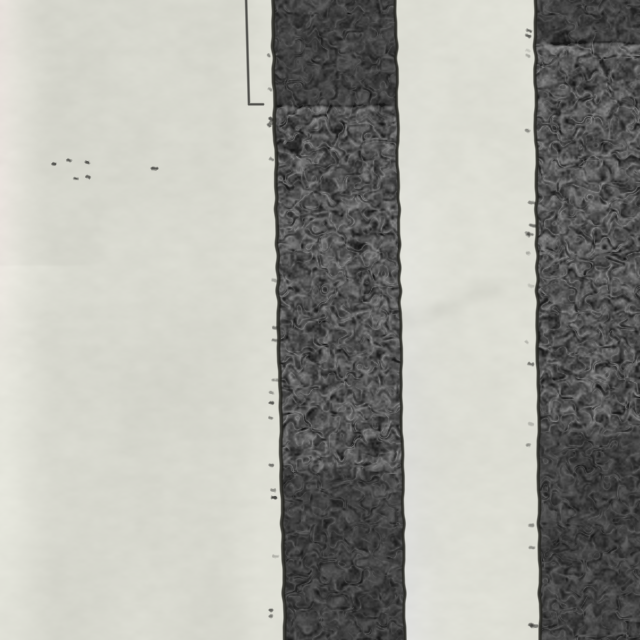
This texture is drawn by a Shadertoy shader. Its source:

```glsl
// Two charcoal bands on aged pale paper, slightly tilted like a worn photocopy.
// Bands are signed distances to leaning edges, filled with warped value noise;
// stacked blocks vary in tone, and looped specks and a thin bracket add wear.

float hash(vec2 p) {
    p = fract(p * vec2(0.1031, 0.1137));
    p += dot(p, p.yx + 33.33);
    return fract((p.x + p.y) * p.x * 17.0 + p.y * 31.0);
}

float noise(vec2 p) {
    vec2 i = floor(p), f = fract(p);
    f = f * f * (3.0 - 2.0 * f);
    return mix(mix(hash(i), hash(i + vec2(1, 0)), f.x),
               mix(hash(i + vec2(0, 1)), hash(i + vec2(1, 1)), f.x), f.y);
}

float fbm(vec2 p) {
    float sum = 0.0, amp = 0.5;
    for (int i = 0; i < 4; i++) {
        sum += amp * noise(p);
        p = p * 2.03 + 17.0;
        amp *= 0.5;
    }
    return sum;
}

float segment(vec2 p, vec2 a, vec2 b) {
    vec2 d = b - a;
    return length(p - a - d * clamp(dot(p - a, d) / dot(d, d), 0.0, 1.0));
}

// Soft coverage of a stroke of the given half width
float stroke(float d, float halfWidth, float px) {
    return 1.0 - smoothstep(halfWidth - px, halfWidth + px, abs(d));
}

vec3 paper(vec2 p, float middleStrip) {
    float shade = mix(0.842, 0.872, middleStrip);
    shade += 0.05 * (1.0 - smoothstep(0.0, 0.09, p.x));
    shade += 0.025 * smoothstep(0.34, 0.42, p.x) * (1.0 - middleStrip);
    shade += 0.05 * (fbm(p * vec2(9.0, 5.0)) - 0.47);
    shade += 0.03 * (fbm(p * vec2(45.0, 75.0) + 40.0) - 0.47);
    // Soft horizontal fold at the left
    float fold = p.y - 0.583 - 0.004 * noise(p * 20.0);
    shade += 0.025 * smoothstep(-0.003, 0.003, -fold) * exp(fold * 14.0)
           * (1.0 - smoothstep(0.06, 0.2, p.x));
    // Faint slanting smudge across the middle strip
    float smudge = p.y - 0.53 - 0.35 * (p.x - 0.72);
    shade -= 0.04 * middleStrip * exp(-smudge * smudge * 2500.0) * noise(p * 35.0);
    vec3 tint = vec3(0.0, 0.002, -0.035);
    tint += vec3(0.018, -0.01, 0.008) * exp(-p.x * 45.0) * smoothstep(0.3, 0.7, p.y);
    tint.b += 0.03 * middleStrip * exp(-abs(p.x - 0.64) * 30.0) * (1.0 - p.y);
    return vec3(shade) + tint;
}

// Mottled fill; the block between low and high is the paler one
vec3 charcoal(vec2 p, float low, float high) {
    float wobble = 0.004 * (noise(p * 60.0) - 0.5);
    float y = p.y + wobble;
    float pale = smoothstep(low - 0.015, low + 0.015, y)
               * (1.0 - smoothstep(high - 0.004, high + 0.004, y));
    vec2 warp = vec2(noise(p * 75.0), noise(p * 75.0 + 50.0));
    float grain = noise(p * vec2(125.0, 155.0) + warp * 2.5);
    float worms = 1.0 - abs(2.0 * noise(p * vec2(95.0, 115.0) + warp * 3.0 + 9.0) - 1.0);
    float fine = noise(p * 290.0);
    float texel = 0.45 * grain + 0.35 * worms + 0.2 * fine - 0.53;
    float value = mix(0.245, 0.31, pale) + texel * mix(0.33, 0.55, pale);
    value += 0.05 * (fbm(p * 14.0) - 0.47);
    // Seam along the top of the pale block: dark line over a bright rim
    float seam = y - high;
    value -= 0.12 * exp(-seam * seam * 200000.0) * smoothstep(0.2, 0.6, noise(p * 40.0));
    value += 0.08 * exp(-pow((seam + 0.007) * 300.0, 2.0)) * noise(p * 90.0);
    return vec3(clamp(value, 0.09, 0.58));
}

void mainImage(out vec4 fragColor, in vec2 fragCoord) {
    vec2 p = fragCoord / iResolution.xy;
    float px = 1.0 / iResolution.y;
    float down = 1.0 - p.y;
    float rough = 0.003 * (noise(vec2(p.y * 55.0, 3.0)) - 0.5);

    // Leaning edges: left band, its right side, and the band cut by the border
    float leftEdge = p.x - 0.426 - 0.019 * down - rough;
    float rightEdge = p.x - 0.618 - 0.015 * down + rough;
    float lastEdge = p.x - 0.836 - 0.008 * down - rough;
    float inFirst = smoothstep(-px, px, leftEdge) * smoothstep(-px, px, -rightEdge);
    float inLast = smoothstep(-px, px, lastEdge);

    vec3 color = paper(p, smoothstep(-px, px, rightEdge));
    vec3 ink = vec3(0.17, 0.17, 0.16);

    // Thin bracket hanging from the top
    vec2 corner = vec2(0.389, 0.837);
    float bracket = min(segment(p, vec2(0.384, 1.02), corner),
                        segment(p, corner, corner + vec2(0.022, 0.0)));
    color = mix(color, ink, 0.8 * stroke(bracket, 0.0018, px));

    // Specks: a column beside each band, then a few strays on the left sheet
    for (int i = 0; i < 46; i++) {
        float n = float(i);
        vec2 r = vec2(hash(vec2(n, 7.3)), hash(vec2(n, 91.7)));
        vec2 at = vec2(i % 2 == 0 ? 0.421 : 0.823, r.y);
        at.x += 0.008 * (r.x - 0.5) + 0.005 * (1.0 - r.y);
        if (i >= 40) at = vec2(0.02 + 0.27 * r.x, 0.64 + 0.33 * r.y);
        vec2 reach = vec2(0.002 + 0.007 * r.x * r.x, -0.002 * r.y);
        float speck = segment(p, at, at + reach) + 0.002 * (noise(p * 300.0) - 0.5);
        float strength = i >= 40 ? 0.75 : 0.15 + 0.65 * hash(vec2(n, 35.1));
        color = mix(color, ink, strength * stroke(speck, 0.0022, 1.2 * px));
    }

    color = mix(color, charcoal(p, 0.26, 0.835), inFirst);
    color = mix(color, charcoal(p + vec2(0.0, 0.001), 0.33, 0.934), inLast);

    // Dark outlines along the band edges
    float outline = max(stroke(leftEdge, 0.0028, px),
                    max(stroke(rightEdge, 0.0022, px), stroke(lastEdge, 0.0025, px)));
    color = mix(color, vec3(0.14, 0.14, 0.12), 0.85 * outline);
    fragColor = vec4(color, 1.0);
}
```
